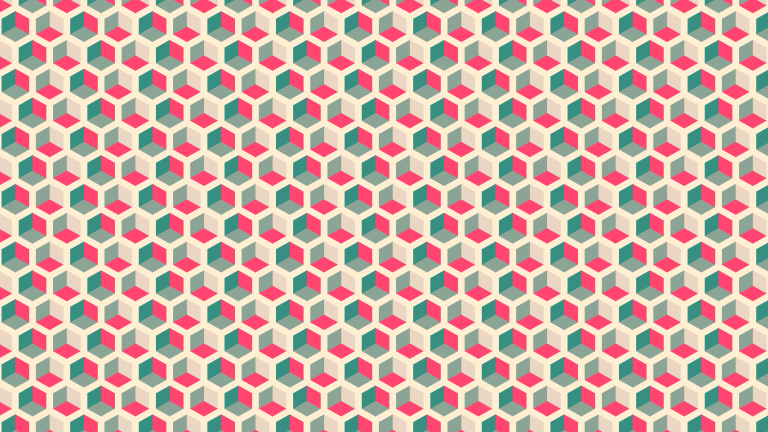
This pattern is drawn by a Shadertoy shader. Its source:

```glsl
// Lengths are fractions of the canvas height.
const vec2 PITCH = vec2(0.0794, 0.06667);   // column and row spacing
const vec2 ANCHOR = vec2(0.9884, 0.4051);   // centre of one dark cube
const float CUBE_SCALE = 0.805;             // cube size within its cell

const vec3 CREAM = vec3(0.995, 0.937, 0.825);
const vec3 BEIGE = vec3(0.920, 0.840, 0.770);
const vec3 SAGE = vec3(0.550, 0.642, 0.588);
const vec3 PINK = vec3(1.000, 0.270, 0.440);
const vec3 TEAL = vec3(0.215, 0.560, 0.510);

// Half width and centre-to-tip height of a cube outline
const vec2 CUBE = CUBE_SCALE * PITCH * vec2(0.5, 2.0 / 3.0);

float coverage(float dist, float pixel) {
    return clamp(0.5 - dist / pixel, 0.0, 1.0);
}

// Signed distance to the hexagonal outline
float hexagonDistance(vec2 q, vec2 slopeNormal) {
    q = abs(q);
    return max(q.x - CUBE.x, dot(q, slopeNormal) - CUBE.y * slopeNormal.y);
}

// Two upright faces above one floor face
vec3 cubeColor(vec2 q, vec2 slopeNormal, bool dark, float pixel) {
    vec3 left = dark ? TEAL : SAGE;
    vec3 right = dark ? PINK : BEIGE;
    vec3 bottom = dark ? SAGE : PINK;
    vec3 walls = mix(right, left, coverage(q.x, pixel));
    float floorDistance = dot(vec2(abs(q.x), q.y), slopeNormal);
    return mix(walls, bottom, coverage(floorDistance, pixel));
}

void mainImage(out vec4 fragColor, in vec2 fragCoord) {
    float pixel = 1.0 / iResolution.y;
    vec2 grid = (fragCoord * pixel - ANCHOR) / PITCH;
    vec2 slopeNormal = normalize(vec2(0.5 * CUBE.y, CUBE.x));
    vec3 color = CREAM;

    // Interlocking rows: test the row below and the row above
    for (int i = 0; i < 2; i++) {
        float row = floor(grid.y) + float(i);
        float x = grid.x - 0.5 * mod(row, 2.0);
        float column = floor(x + 0.5);
        vec2 q = vec2(x - column, grid.y - row) * PITCH;
        bool dark = mod(column, 2.0) < 0.5;

        vec3 cube = cubeColor(q, slopeNormal, dark, pixel);
        color = mix(color, cube, coverage(hexagonDistance(q, slopeNormal), pixel));
    }

    fragColor = vec4(color, 1.0);
}
```
